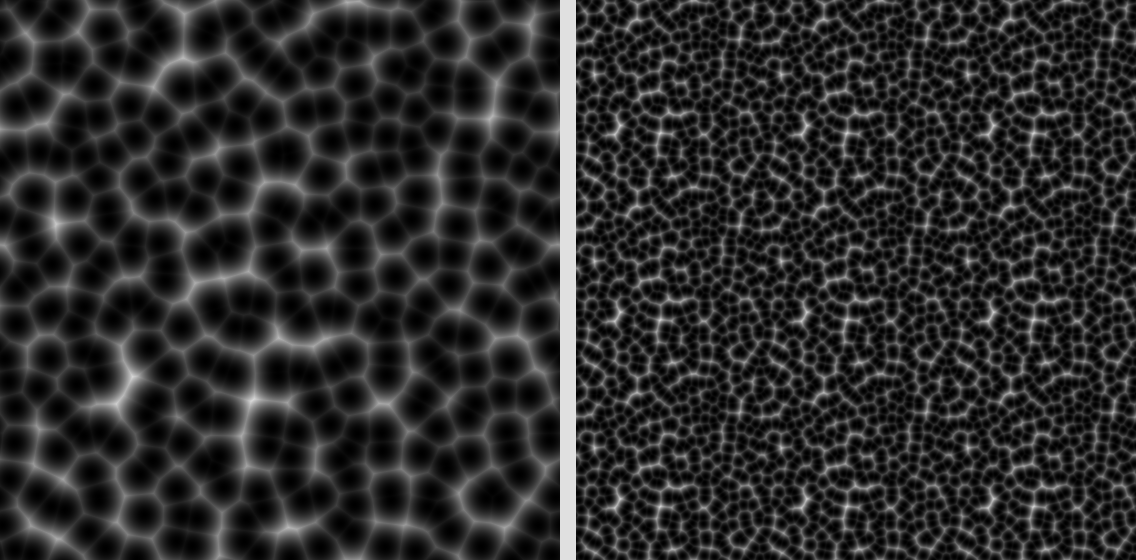
Left: one tile. Right: repeated 3 by 3.
This texture is drawn by a Shadertoy shader. Its source:

```glsl
#define CELLS 18
#define JITTER 1.0
#define GAIN 0.73
#define SEED 37u

// Integer hash: two random values in 0..1 for a grid cell
vec2 hashCell(ivec2 cell) {
    uvec2 h = uvec2(cell) * 1664525u + SEED * 1013904223u;
    h.x += h.y * 1664525u;
    h.y += h.x * 1664525u;
    h ^= h >> 16u;
    h.x += h.y * 1664525u;
    h.y += h.x * 1664525u;
    h ^= h >> 16u;
    return vec2(h & 0xffffu) / 65536.0;
}

// Wrap a cell index so that opposite canvas edges share the same points
ivec2 wrapCell(ivec2 cell) {
    return (cell + 2 * CELLS) % CELLS;
}

// Squared distance, in cell widths, to the nearest scattered point
float nearestSquared(vec2 p) {
    ivec2 home = ivec2(floor(p));
    float nearest = 8.0;
    for (int y = -2; y <= 2; y++) {
        for (int x = -2; x <= 2; x++) {
            ivec2 cell = home + ivec2(x, y);
            vec2 jitter = (hashCell(wrapCell(cell)) - 0.5) * JITTER;
            vec2 offset = vec2(cell) + 0.5 + jitter - p;
            nearest = min(nearest, dot(offset, offset));
        }
    }
    return nearest;
}

void mainImage(out vec4 fragColor, in vec2 fragCoord) {
    vec2 uv = fragCoord / iResolution.xy;

    // Dark cell centres rise to bright ridges and brighter junctions
    float glow = GAIN * nearestSquared(uv * float(CELLS));
    fragColor = vec4(vec3(clamp(glow, 0.0, 1.0)), 1.0);
}
```
